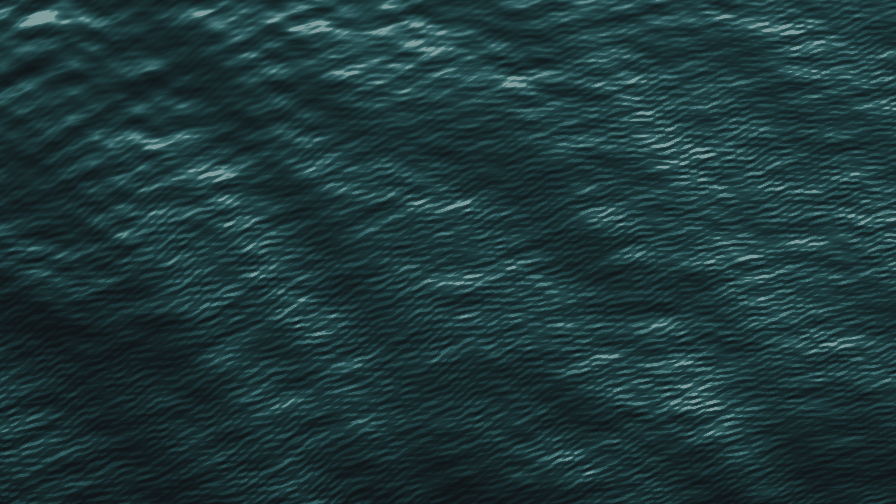
Reproduce this texture procedurally as a Shadertoy shader.

```glsl
// Dark teal open water: fine slanted ripples over soft diagonal swells.
#define RIPPLE_FREQ 400.0   // fine ripples, radians per canvas height
#define CHOP_FREQ 128.0     // softer, wider waves toward the upper left
#define SWELL_FREQ 30.0     // broad bands of light and shade
#define RIPPLE_TILT 0.36    // crest directions in radians
#define CHOP_TILT 0.26
#define CROSS_TILT -0.3
#define SWELL_TILT -0.58
#define MID_TONE 0.202      // median green level
#define CONTRAST 0.42

const float TAU = 6.2831853;

float hash(float n) {
    return fract(sin(n * 127.1 + 3.7) * 4375.85);
}

// Layered sines fanned evenly about one heading: short-crested waves.
float waves(vec2 p, float freq, float tilt, float spread, float seed) {
    const int LAYERS = 16;
    float sum = 0.0;
    for (int i = 0; i < LAYERS; i++) {
        float id = float(i) + seed;
        float fan = (float(i) + hash(id)) / float(LAYERS);
        float heading = tilt + spread * (2.0 * fan - 1.0);
        float f = freq * mix(0.6, 1.4, hash(id + 31.3));
        float phase = dot(p, vec2(-sin(heading), cos(heading))) * f;
        phase += TAU * hash(id + 67.9);
        sum += sin(phase + 0.4 * sin(phase));   // skewed wave profile
    }
    return sum / sqrt(0.5 * float(LAYERS));
}

// Thin bright line where a wave field passes through zero.
float crestLine(float h) {
    return exp(-5.0 * h * h);
}

// Maps a brightness to teal, paling to a warm grey on the glints.
vec3 waterColour(float g) {
    return vec3(0.04 + 0.25 * g + 1.3 * g * g * g,
                g,
                g + 0.01 * (1.0 - smoothstep(0.4, 0.6, g)));
}

void mainImage(out vec4 fragColor, in vec2 fragCoord) {
    vec2 p = fragCoord / iResolution.y;
    vec2 uv = fragCoord / iResolution.xy;

    // Gentle bending; crests flatten toward the upper right
    vec2 q = p;
    q.y += 0.06 * p.x * p.x * p.y;
    q.y += 0.01 * sin(3.1 * p.x + 2.3 * p.y + 0.6);
    q += 0.003 * sin(vec2(19.0, 14.0) * p.yx + vec2(8.0, 11.0) * p);

    // Ripples become finer and crisper toward the right and the bottom
    float fineness = smoothstep(0.1, 0.9, 1.0 - uv.y + 0.65 * uv.x);

    float swell = waves(p, SWELL_FREQ, SWELL_TILT, 0.5, 5.0);
    float patches = waves(p, 11.0, -0.2, 1.3, 140.0);
    float chop = waves(q, CHOP_FREQ, CHOP_TILT, 0.36, 210.0);
    float crossChop = waves(q, 0.8 * CHOP_FREQ, CROSS_TILT, 0.35, 270.0);
    float roll = waves(q, 0.5 * CHOP_FREQ, RIPPLE_TILT, 0.4, 330.0);
    float ripple = waves(q, RIPPLE_FREQ, RIPPLE_TILT, 0.4, 420.0);

    // Surface relief, with crest lines sharpening the small waves
    float soft = 0.48 * chop + 0.28 * crossChop + 0.22 * roll + 0.2 * ripple
               + 0.45 * (crestLine(chop - 1.1) - 0.22);
    float crisp = 0.48 * ripple + 0.25 * chop + 0.13 * crossChop + 0.18 * roll
                + 0.5 * (crestLine(ripple - 1.0) - 0.24);
    float relief = mix(soft, crisp, fineness);
    float lit = 0.3 * swell + 0.26 * patches;

    // Wide light falloff: bright top right, dark left side and bottom edge
    float falloff = 0.12 + 0.8 * (uv.y - 0.5) + 0.35 * (uv.x - 0.5);
    vec2 shade = (uv - vec2(0.0, 0.42)) / vec2(0.22, 0.3);
    falloff -= 0.55 * exp(-dot(shade, shade));
    falloff -= 0.4 * (1.0 - smoothstep(0.0, 0.22, uv.y));

    // Lit patches carry stronger ripples; sparse glints near the top
    float tone = falloff + lit + relief * clamp(1.0 + 0.35 * lit, 0.5, 1.5);
    float peak = max(tone, 0.0);
    tone += 0.09 * peak * peak;
    tone += 0.2 * smoothstep(1.7, 2.6, tone) * smoothstep(0.4, 0.9, uv.y);

    float level = clamp(MID_TONE * exp(CONTRAST * tone), 0.085, 0.62);
    fragColor = vec4(waterColour(level), 1.0);
}
```
